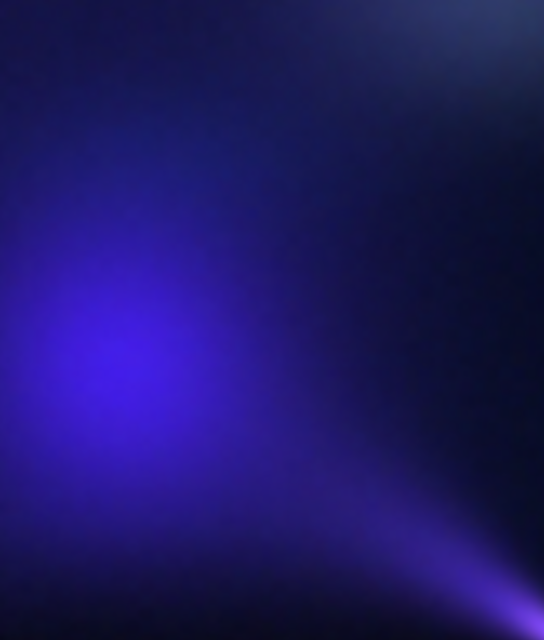
A Shadertoy shader for this background:

```glsl
// A dark indigo backdrop lit by soft coloured light: a violet-blue orb at the
// left, a beam fanning out of the lower right corner and a slate haze on top.
// Gaussian falloffs add the light; faint cell noise gives a mottled surface.

// Canvas units: height 1, width CANVAS_WIDTH, origin at the lower left
const float CANVAS_WIDTH = 0.852;

// Backdrop
const vec3 INDIGO = vec3(0.075, 0.073, 0.265);
const vec3 MIDNIGHT = vec3(0.028, 0.045, 0.145);
const vec3 FLOOR_SHADE = vec3(0.025, 0.030, 0.080);
const vec2 DARKENING_SPAN = vec2(0.42, 0.93);
const vec2 FLOOR_SPAN = vec2(-0.08, 0.20);

// Orb and the bluish veil above it
const vec3 ORB_LIGHT = vec3(0.170, 0.035, 0.600);
const vec2 ORB_CENTER = vec2(0.183, 0.430);
const vec2 ORB_RADIUS = vec2(0.230, 0.245);
const vec3 VEIL_LIGHT = vec3(0.005, 0.030, 0.085);
const vec2 VEIL_CENTER = vec2(0.270, 0.750);
const vec2 VEIL_RADIUS = vec2(0.260, 0.130);

// Slate haze in the upper right
const vec3 HAZE_LIGHT = vec3(0.150, 0.185, 0.250);
const vec2 HAZE_CENTER = vec2(0.800, 1.030);
const vec2 HAZE_RADIUS = vec2(0.280, 0.190);

// Beam and its hot source
const vec3 BEAM_LIGHT = vec3(0.310, 0.145, 0.780);
const vec2 BEAM_SOURCE = vec2(0.860, 0.015);
const vec2 BEAM_DIRECTION = vec2(-0.839, 0.544);
const float BEAM_REACH = 0.28;
const float BEAM_WIDTH = 0.032;
const float BEAM_SPREAD = 0.23;
const vec3 SOURCE_LIGHT = vec3(0.180, 0.110, 0.120);
const vec2 SOURCE_RADIUS = vec2(0.065);

// Mottling: cells per unit height and strength of each layer
const float COARSE_CELLS = 48.0;
const float FINE_CELLS = 96.0;
const vec3 COARSE_TINT = vec3(0.012, 0.010, 0.022);
const vec3 FINE_TINT = vec3(0.007, 0.007, 0.009);
const float CELL_SOFTNESS = 0.30;

// Three random values per cell
vec3 hash3(vec2 cell) {
    vec3 q = fract(cell.xyx * vec3(0.1031, 0.1030, 0.0973));
    q += dot(q, q.yxz + 33.33);
    return fract((q.xxy + q.yzz) * q.zyx);
}

// Signed noise made of flat cells with softened borders
vec3 cellNoise(vec2 p) {
    vec2 cell = floor(p);
    vec2 blend = smoothstep(0.5 - CELL_SOFTNESS, 0.5 + CELL_SOFTNESS, p - cell);
    vec3 lower = mix(hash3(cell), hash3(cell + vec2(1.0, 0.0)), blend.x);
    vec3 upper = mix(hash3(cell + vec2(0.0, 1.0)), hash3(cell + 1.0), blend.x);
    return mix(lower, upper, blend.y) - 0.5;
}

// Elliptical Gaussian spot
float glow(vec2 p, vec2 center, vec2 radius) {
    vec2 d = (p - center) / radius;
    return exp(-dot(d, d));
}

// Light that decays along its axis while its cross-section widens
float beam(vec2 p) {
    vec2 d = p - BEAM_SOURCE;
    float along = max(dot(d, BEAM_DIRECTION), 0.0);
    float across = d.x * BEAM_DIRECTION.y - d.y * BEAM_DIRECTION.x;
    float offset = across / (BEAM_WIDTH + BEAM_SPREAD * along);
    return exp(-along / BEAM_REACH - offset * offset);
}

void mainImage(out vec4 fragColor, in vec2 fragCoord) {
    vec2 p = fragCoord / iResolution.xy * vec2(CANVAS_WIDTH, 1.0);

    // Backdrop with the orb and veil
    float darkening = smoothstep(DARKENING_SPAN.x, DARKENING_SPAN.y, p.x);
    vec3 color = mix(INDIGO, MIDNIGHT, darkening);
    color += ORB_LIGHT * glow(p, ORB_CENTER, ORB_RADIUS);
    color += VEIL_LIGHT * glow(p, VEIL_CENTER, VEIL_RADIUS);

    // Shadow along the lower edge
    color = mix(FLOOR_SHADE, color, smoothstep(FLOOR_SPAN.x, FLOOR_SPAN.y, p.y));

    // Corner lights
    float beamLight = beam(p);
    color += HAZE_LIGHT * glow(p, HAZE_CENTER, HAZE_RADIUS);
    color += BEAM_LIGHT * beamLight;
    color += SOURCE_LIGHT * beamLight * glow(p, BEAM_SOURCE, SOURCE_RADIUS);

    // Surface mottling
    color += COARSE_TINT * cellNoise(p * COARSE_CELLS);
    color += FINE_TINT * cellNoise(p * FINE_CELLS);

    fragColor = vec4(clamp(color, 0.0, 1.0), 1.0);
}
```
